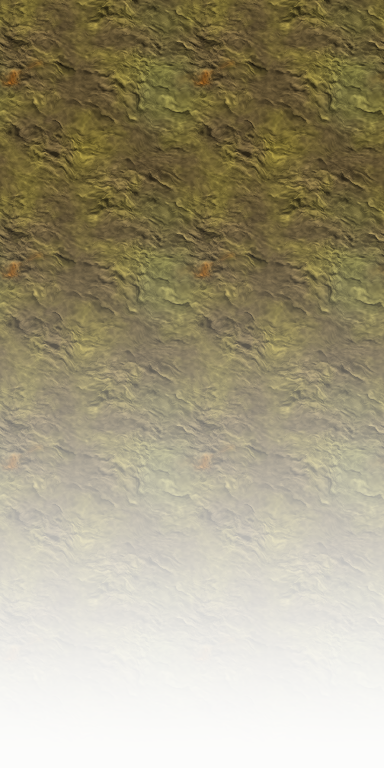
Give the GLSL for this texture, as a Shadertoy shader.

```glsl
// Rough olive and umber stone that fades to white toward the bottom.
// One seamless square of wrapped noise repeats 2 by 4 times; chipped facets are
// lit as relief, then faint mineral stains and short dark ledges are laid over.

float hash(vec2 p) {
    return fract(sin(dot(p, vec2(127.1, 311.7))) * 43758.5453);
}

// Value noise that wraps after a whole number of cells
float wrapNoise(vec2 p, float period) {
    vec2 cell = floor(p), f = fract(p);
    f = f * f * (3.0 - 2.0 * f);
    vec2 a = mod(cell, period), b = mod(cell + 1.0, period);
    return mix(mix(hash(a), hash(vec2(b.x, a.y)), f.x),
               mix(hash(vec2(a.x, b.y)), hash(b), f.x), f.y);
}

float fbm(vec2 p, float period) {
    float sum = 0.0, amp = 0.5;
    for (int i = 0; i < 4; i++) {
        sum += amp * wrapNoise(p * period, period);
        period *= 2.0;
        amp *= 0.5;
    }
    return sum / 0.9375;
}

vec2 warp(vec2 p, float period) {
    return vec2(fbm(p, period), fbm(p + 0.37, period)) - 0.5;
}

// Creased height; the whole-number skew slants facets and keeps the tiling
float stoneHeight(vec2 p) {
    vec2 q = vec2(p.x - p.y, p.x + 2.0 * p.y);
    float sum = 0.0, amp = 0.5, period = 4.0;
    for (int i = 0; i < 5; i++) {
        float n = wrapNoise(q * period + 0.3 * float(i), period);
        sum += amp * mix(n, abs(2.0 * n - 1.0), 0.55);
        period *= 2.0;
        amp *= 0.6;
    }
    return sum;
}

// Shortest offset between two places on the repeating square
vec2 wrapDelta(vec2 p, vec2 c) {
    return fract(p - c + 0.5) - 0.5;
}

float stain(vec2 p, vec2 c, vec2 radius) {
    vec2 d = wrapDelta(p, c) / radius;
    return exp(-dot(d, d));
}

// Sharp lip above, shadow trailing off below; x is shadow, y is lit lip
vec2 ledge(vec2 p, vec2 c, float halfLength) {
    vec2 d = wrapDelta(p, c);
    d = vec2(0.87 * d.x - 0.5 * d.y, 0.5 * d.x + 0.87 * d.y);
    d.y += 2.5 * d.x * d.x;
    float along = 1.0 - smoothstep(0.3, 1.0, abs(d.x) / halfLength);
    float shadow = smoothstep(0.005, -0.003, d.y) * exp(min(d.y, 0.0) * 65.0);
    float lip = exp(-pow((d.y - 0.011) / 0.007, 2.0));
    return along * vec2(shadow, lip);
}

void mainImage(out vec4 fragColor, in vec2 fragCoord) {
    vec2 uv = fragCoord / iResolution.xy;
    vec2 p = fract(uv * vec2(2.0, 4.0));
    vec2 bend = warp(p, 5.0), crumple = warp(p + 0.13, 14.0);
    vec2 q = p + 0.1 * bend + 0.03 * crumple;

    // Mineral colours: umber to olive, with faint stains
    float patches = fbm(q + 0.21, 6.0);
    vec3 col = mix(vec3(0.38, 0.32, 0.20), vec3(0.47, 0.42, 0.20),
                   smoothstep(0.3, 0.7, patches));
    vec2 s = p + 0.2 * bend + 0.08 * crumple;
    col = mix(col, vec3(0.47, 0.47, 0.26), 0.65 * stain(s, vec2(0.84, 0.54), vec2(0.15, 0.19)));
    col = mix(col, vec3(0.45, 0.44, 0.22), 0.5 * stain(s, vec2(0.80, 0.89), vec2(0.15, 0.10)));
    col = mix(col, vec3(0.50, 0.45, 0.17), 0.5 * stain(s, vec2(0.49, 0.25), vec2(0.11, 0.10)));
    col = mix(col, vec3(0.33, 0.27, 0.20), 0.55 * stain(s, vec2(0.12, 0.33), vec2(0.16, 0.12)));
    col = mix(col, vec3(0.35, 0.29, 0.21), 0.4 * stain(s, vec2(0.55, 0.12), vec2(0.18, 0.10)));
    float rust = stain(s, vec2(0.05, 0.565), vec2(0.07, 0.022))
               + 0.4 * stain(s, vec2(0.22, 0.615), vec2(0.05, 0.025));
    col = mix(col, vec3(0.60, 0.36, 0.11), min(0.8 * rust, 1.0));

    // Facets lit from above; rugged and smooth areas alternate
    vec2 toLight = vec2(0.0025, 0.0045);
    float relief = stoneHeight(q - toLight) - stoneHeight(q + toLight);
    float rugged = mix(0.5, 1.5, smoothstep(0.3, 0.7, fbm(p + 0.6, 6.0)));
    col *= 1.0 + clamp(3.2 * rugged * relief, -0.55, 0.4);
    col *= 0.86 + 0.28 * wrapNoise(p * 60.0, 60.0);

    // Main broken ledges: centre and half length, then scattered small chips
    vec3 ledges[10] = vec3[10](
        vec3(0.93, 0.45, 0.09), vec3(0.08, 0.34, 0.08), vec3(0.82, 0.04, 0.08),
        vec3(0.91, 0.94, 0.07), vec3(0.93, 0.77, 0.06), vec3(0.57, 0.37, 0.07),
        vec3(0.36, 0.65, 0.08), vec3(0.52, 0.95, 0.07), vec3(0.31, 0.34, 0.06),
        vec3(0.10, 0.80, 0.07));
    vec2 broken = p + 0.12 * bend + 0.07 * crumple;
    for (int i = 0; i < 34; i++) {
        float id = float(i);
        vec3 chip = vec3(hash(vec2(id, 3.0)), hash(vec2(id, 8.0)), 0.03 + 0.04 * hash(vec2(id, 5.0)));
        if (i < 10) chip = ledges[i];
        vec2 edge = ledge(broken, chip.xy, chip.z) * (i < 10 ? 1.0 : 0.65);
        col *= (1.0 - 0.6 * edge.x) * (1.0 + 0.22 * edge.y);
    }

    // Fade to white
    float fade = 1.0 - smoothstep(0.0, 0.8, uv.y);
    fragColor = vec4(mix(col, vec3(0.99, 0.99, 0.985), fade), 1.0);
}
```
